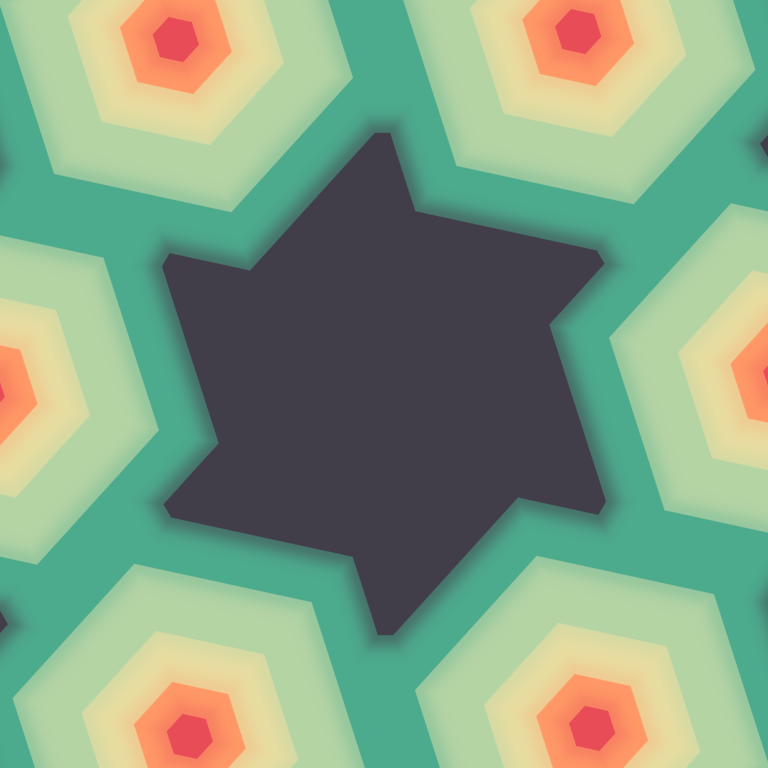
A Shadertoy shader for this background:

```glsl
// Layered hexagon mounds on a tilted lattice, with dark six-pointed stars in the gaps.

mat2 rotation(float a) {
    return mat2(cos(a), sin(a), -sin(a), cos(a));
}

// Distance from the centre of a tilted hexagon, measured across its flats
float hexRadius(vec2 p) {
    p = abs(p * rotation(0.3107));
    return max(p.x, dot(p, vec2(0.5, 0.8660254)));
}

// Lays ink over a base: halo tints the base outside, soft blends the ink's inner rim
vec3 layer(vec3 base, vec3 ink, float dist, float halo, float soft) {
    float pixel = 0.8 / iResolution.y;
    float outside = max(dist, 0.0) / 0.018;
    float inside = min(dist, 0.0) / 0.018;
    vec3 rim = mix(ink, base, soft * exp(-inside * inside));
    vec3 tinted = mix(base, ink, halo * exp(-outside * outside));
    return mix(rim, tinted, smoothstep(-pixel, pixel, dist));
}

void mainImage(out vec4 fragColor, in vec2 fragCoord) {
    vec2 p = (fragCoord - 0.5 * iResolution.xy) / iResolution.y;

    // Triangular lattice: every third site is a star, the others are hexagons
    mat2 lattice = 0.524 * rotation(0.02) * mat2(1.0, 0.0, 0.5, 0.8660254);
    vec2 cell = round(inverse(lattice) * p);
    float hex = 10.0;
    float starRadius = 10.0;
    for (int j = -2; j <= 2; j++) {
        for (int i = -2; i <= 2; i++) {
            vec2 site = cell + vec2(i, j);
            vec2 offset = p - lattice * site;
            if (mod(site.x - site.y + 0.5, 3.0) < 1.0)
                starRadius = min(starRadius, length(offset));
            else
                hex = min(hex, hexRadius(offset));
        }
    }

    // Stars fill the space left by enlarged hexagons, with blunted tips
    float star = max(0.2735 - hex, starRadius - 0.327);

    vec3 color = vec3(0.30, 0.667, 0.553);
    color = layer(color, vec3(0.255, 0.243, 0.29), star, 0.5, 0.0);
    color = layer(color, vec3(0.71, 0.83, 0.645), hex - 0.2045, 0.0, 0.3);
    color = layer(color, vec3(0.91, 0.865, 0.63), hex - 0.125, 0.0, 0.35);
    color = layer(color, vec3(1.0, 0.60, 0.40), hex - 0.0645, 0.25, 0.0);
    color = layer(color, vec3(0.91, 0.30, 0.34), hex - 0.0267, 0.3, 0.0);

    fragColor = vec4(color, 1.0);
}
```
